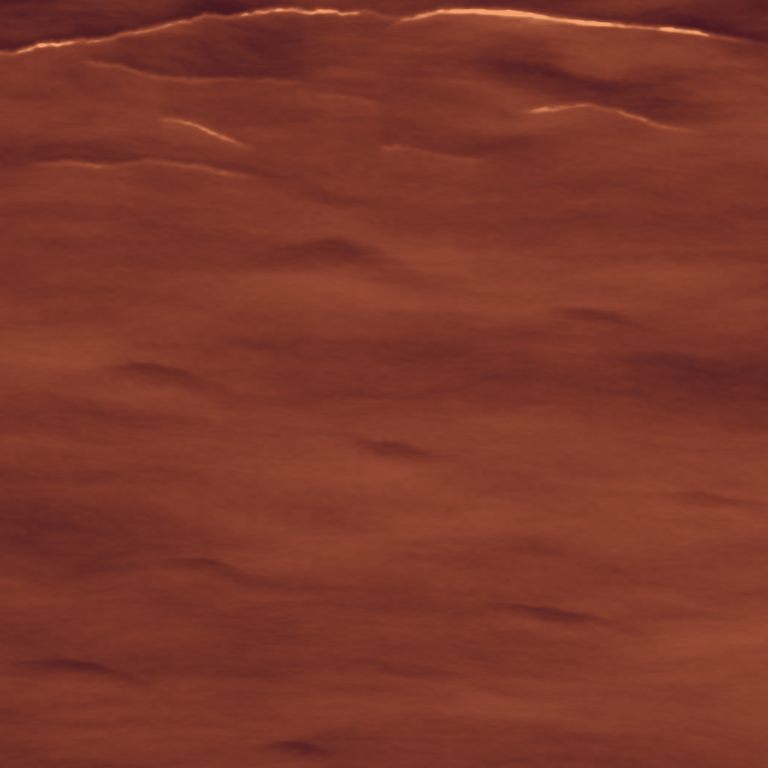
Write a three.js fragment shader that draws this texture.

```glsl
varying vec2 vUv;

const vec3 SHADOW = vec3(0.36, 0.14, 0.14);
const vec3 CLAY = vec3(0.49, 0.215, 0.16);
const vec3 SUNLIT = vec3(0.59, 0.29, 0.20);
const vec3 GLINT = vec3(0.96, 0.63, 0.43);
const float PI = 3.14159;

float hash(vec2 p) {
  return fract(sin(dot(p, vec2(127.1, 311.7))) * 43758.5453);
}

float noise(vec2 p) {
  vec2 cell = floor(p);
  vec2 f = fract(p);
  vec2 u = f * f * f * (f * (f * 6.0 - 15.0) + 10.0);
  float low = mix(hash(cell), hash(cell + vec2(1.0, 0.0)), u.x);
  float high = mix(hash(cell + vec2(0.0, 1.0)), hash(cell + 1.0), u.x);
  return mix(low, high, u.y);
}

float fbm(vec2 p) {
  float sum = 0.0;
  float amp = 0.5;
  for (int i = 0; i < 5; i++) {
    sum += amp * noise(p);
    p = mat2(1.0, -0.04, 0.04, 1.0) * p * 2.03 + 17.3;
    amp *= 0.5;
  }
  return sum / 0.97;
}

// Long streaks, tilted slightly down to the right
float streaks(vec2 p, float upper) {
  float sway = fbm(p * vec2(2.0, 4.0) + 5.0) - 0.5;
  vec2 q = vec2(p.x, p.y + 0.05 * p.x + 0.09 * sway);
  float broad = fbm(q * vec2(1.8, 9.0)) - 0.5;
  float fine = fbm(q * vec2(9.0, 55.0) + 31.0) - 0.5;
  float folds = fbm(q * vec2(6.0, 26.0) + 57.0) - 0.5;
  float grain = noise(q * vec2(70.0, 170.0)) + noise(q * vec2(130.0, 240.0) + 9.0) - 1.0;
  return 2.2 * broad + 0.75 * fine + 0.14 * grain + 2.2 * upper * folds;
}

// Bent dark hollow: crisp upper edge, soft lower edge, pale rim beneath
float hollow(vec2 p, vec2 size, float bend, float seed) {
  float wobble = fbm(p * vec2(14.0, 30.0) + seed) - 0.5;
  p.y += bend * p.x * p.x / size.x + 0.12 * p.x + 0.022 * wobble;
  float rise = size.y * mix(1.6, 0.5, smoothstep(-size.y, size.y, p.y));
  vec2 q = p / vec2(size.x, rise);
  vec2 rim = (p + vec2(0.0, 2.6 * size.y)) / (size * vec2(1.2, 1.5));
  return 0.4 * exp(-dot(rim, rim)) - exp(-dot(q, q));
}

// Lit crest line: shade above, warm glow below
float ridge(vec2 p, vec2 span, float base, float slope, float arch, float rough, float seed) {
  float t = clamp((p.x - span.x) / (span.y - span.x), 0.0, 1.0);
  float bumps = fbm(vec2(p.x * 9.0, seed)) - 0.5;
  float crest = base + slope * t + arch * sin(PI * sqrt(t)) + rough * bumps;
  float d = p.y - crest;
  float ends = smoothstep(0.0, 0.12, t) * (1.0 - smoothstep(0.78, 1.0, t));
  float shine = 0.5 + 1.2 * noise(vec2(p.x * 18.0, seed + 9.0));
  float flecks = 0.7 + 0.6 * noise(p * vec2(110.0, 220.0));
  float line = 1.8 * shine * flecks * exp(-d * d / 0.000018);
  float glow = 1.0 * exp(-abs(d) / 0.017);
  float shade = -0.95 * exp(-abs(d) / 0.024);
  return ends * (line + mix(glow, shade, smoothstep(-0.004, 0.004, d)));
}

vec3 ramp(float tone) {
  vec3 color = mix(SHADOW, CLAY, clamp(tone + 1.0, -0.5, 1.0));
  color = mix(color, SUNLIT, clamp(tone, 0.0, 1.0));
  return mix(color, GLINT, clamp((tone - 1.0) / 1.6, 0.0, 1.0));
}

void main() {
  vec2 p = vUv;
  float upper = smoothstep(0.76, 0.90, p.y);
  float tone = streaks(p, upper) - 0.22 * upper + 0.08;

  // Scattered hollows
  for (int i = 0; i < 9; i++) {
    float id = float(i);
    float r = hash(vec2(id, 3.0));
    vec2 center = vec2(fract(id * 0.618 + 0.38 + 0.15 * r), (id + 0.3 + 0.5 * r) * 0.078);
    vec2 size = vec2(0.04 + 0.05 * r, 0.005 + 0.011 * hash(vec2(id, 7.0)));
    float depth = 0.55 + 0.5 * hash(vec2(id, 11.0));
    tone += depth * hollow(p - center, size, 0.18 * r, id * 13.0);
  }

  // Faint ripples under the crests
  for (int i = 0; i < 6; i++) {
    float id = float(i);
    float left = fract(id * 0.618 + 0.1) * 0.75 - 0.05;
    vec2 span = vec2(left, left + 0.12 + 0.25 * hash(vec2(id, 5.0)));
    float strength = 0.2 + 0.35 * hash(vec2(id, 8.0));
    tone += strength * ridge(p, span, 0.79 + 0.024 * id, -0.025, 0.005, 0.03, id * 7.0 + 2.0);
  }

  // Main crests and the deep hollow below the right one
  tone += ridge(p, vec2(-0.12, 0.56), 0.915, 0.085, 0.012, 0.05, 40.0);
  tone += 1.1 * ridge(p, vec2(0.49, 1.02), 0.945, -0.005, 0.04, 0.014, 61.0);
  tone += 0.9 * hollow(p - vec2(0.70, 0.905), vec2(0.13, 0.018), 0.05, 80.0);

  gl_FragColor = vec4(ramp(tone), 1.0);
}
```
